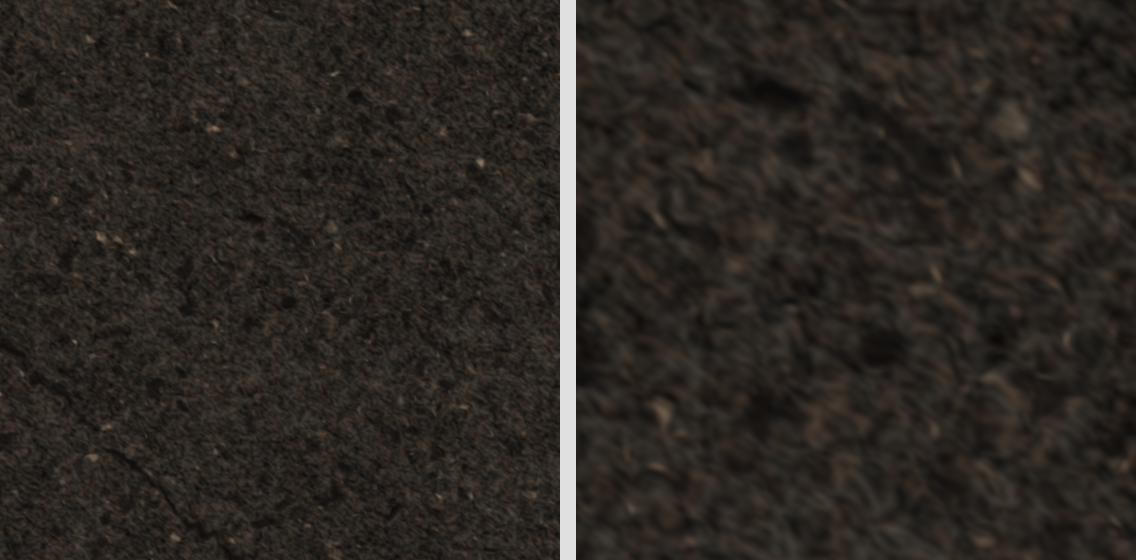
Left: the whole. Right: its middle third, enlarged.
This texture is drawn by a WebGL 2 fragment shader. Its source:

```glsl
#version 300 es
precision highp float;

uniform vec2 u_resolution;
out vec4 fragColor;

vec3 hash3(vec2 p) {
    vec3 q = fract(p.xyx * vec3(0.1031, 0.1030, 0.0973));
    q += dot(q, q.yxz + 33.33);
    return fract((q.xxy + q.yzz) * q.zyx);
}

vec2 gradient(vec2 cell) {
    float angle = 6.2832 * hash3(cell).x;
    return vec2(cos(angle), sin(angle));
}

float gradientNoise(vec2 p) {
    vec2 cell = floor(p), f = fract(p);
    vec2 w = f * f * f * (f * (f * 6.0 - 15.0) + 10.0);
    float a = dot(gradient(cell), f);
    float b = dot(gradient(cell + vec2(1, 0)), f - vec2(1, 0));
    float c = dot(gradient(cell + vec2(0, 1)), f - vec2(0, 1));
    float d = dot(gradient(cell + vec2(1, 1)), f - vec2(1, 1));
    return mix(mix(a, b, w.x), mix(c, d, w.x), w.y);
}

// Components of p along and across a direction
vec2 turn(vec2 p, float angle) {
    vec2 along = vec2(cos(angle), sin(angle));
    return vec2(dot(p, along), dot(p, vec2(-along.y, along.x)));
}

// Soft ellipses scattered on a jittered grid; radius is in cells
float scatter(vec2 p, float cells, float density, vec2 radius, float seed) {
    vec2 g = p * cells, base = floor(g);
    float cover = 0.0;
    for (int j = -1; j <= 1; j++) {
        for (int i = -1; i <= 1; i++) {
            vec2 cell = base + vec2(i, j);
            vec3 place = hash3(cell + seed);
            if (place.z > density) continue;
            vec3 shape = hash3(cell + seed + 57.0);
            vec2 d = turn(g - cell - place.xy, -0.6 + (shape.x - 0.5) * 1.8);
            float r = length(d / (radius * mix(0.55, 1.0, shape.y)));
            float strength = mix(0.3, 1.0, shape.z * shape.z);
            cover = max(cover, strength * (1.0 - smoothstep(0.1, 1.0, r)));
        }
    }
    return cover;
}

float segmentDistance(vec2 p, vec2 a, vec2 b) {
    vec2 ab = b - a;
    return length(p - a - ab * clamp(dot(p - a, ab) / dot(ab, ab), 0.0, 1.0));
}

void main() {
    vec2 p = gl_FragCoord.xy / u_resolution.y;
    vec2 wobble = vec2(gradientNoise(p * 45.0 + 3.7), gradientNoise(p * 45.0 + 71.3));
    vec2 drift = vec2(gradientNoise(p * 14.0 + 23.1), gradientNoise(p * 14.0 + 51.9));
    vec2 rough = p + 0.012 * wobble + 0.02 * drift;
    vec2 slanted = turn(p + 0.004 * wobble, -0.6) * vec2(0.75, 1.12);

    // Crumbly ground, stretched along the slope
    float grain = 0.5 * gradientNoise(slanted * 45.0 + 11.0)
                + 0.65 * gradientNoise(slanted * 88.0 + 29.0)
                + 0.6 * gradientNoise(slanted * 150.0 + 47.0);
    float swell = 0.6 * gradientNoise(p * 5.0 + 5.0) + 0.7 * gradientNoise(slanted * 19.0 + 9.0);
    vec3 color = vec3(0.164, 0.146, 0.129) * (1.0 + 0.85 * grain + 0.38 * swell);

    // Grey and brown crumbs
    float warmth = gradientNoise(slanted * 62.0 + 83.0) + 0.5 * gradientNoise(p * 18.0 + 19.0);
    color *= mix(vec3(0.96, 1.0, 1.01), vec3(1.07, 0.99, 0.94), smoothstep(-0.35, 0.45, warmth));

    // Dull clods and pale chips
    float clods = scatter(rough, 15.0, 0.3, vec2(0.42, 0.27), 13.0);
    color = mix(color, vec3(0.29, 0.245, 0.205) * (1.0 + 0.8 * grain), 0.65 * clods);
    float crumbs = scatter(p + 0.006 * wobble, 46.0, 0.32, vec2(0.46, 0.29), 31.0);
    color = mix(color, vec3(0.36, 0.29, 0.235) * (1.0 + 0.5 * grain), 0.65 * crumbs);
    float chips = scatter(p + 0.009 * wobble, 20.0, 0.2, vec2(0.34, 0.21), 97.0);
    color = mix(color, vec3(0.52, 0.44, 0.36) * (1.0 + 0.5 * grain), 0.8 * chips);

    // Pits and short clefts
    float pits = smoothstep(0.1, 0.42, gradientNoise(slanted * 36.0 + 61.0));
    pits *= smoothstep(-0.2, 0.3, gradientNoise(p * 11.0 + 37.0));
    float clefts = scatter(rough, 9.0, 0.5, vec2(0.48, 0.12), 151.0);
    clefts *= smoothstep(-0.4, 0.1, gradientNoise(p * 38.0 + 77.0));

    // One long broken fissure
    float width = 0.009 + 0.03 * max(0.0, gradientNoise(p * 9.0 + 2.0) + 0.1);
    float fissure = segmentDistance(rough, vec2(0.0, 0.385), vec2(0.42, 0.0));
    fissure = 1.0 - smoothstep(0.0, width, fissure);
    fissure *= smoothstep(-0.35, 0.15, gradientNoise(p * 24.0 + 7.0));

    float shade = max(0.65 * pits, max(clefts, 0.85 * fissure));
    color = mix(color, vec3(0.05, 0.043, 0.041), shade);
    fragColor = vec4(color, 1.0);
}
```
